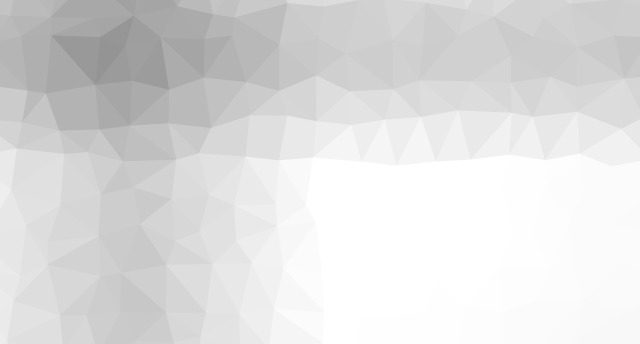
Reproduce this background procedurally as a WebGL 2 fragment shader.

```glsl
#version 300 es
precision highp float;
// Low-poly grey mesh: a dark band across the top crosses a soft column at the left, over white.

uniform vec2 u_resolution;
out vec4 fragColor;

const float CELL = 0.1087;                 // mesh spacing, in canvas heights
const vec2 MESH_OFFSET = vec2(0.05, 0.024);
const float JITTER = 0.56;                 // full range of vertex shift, in cells

vec2 hash22(vec2 p) {
  vec3 q = fract(vec3(p.xyx) * vec3(0.1031, 0.1030, 0.0973));
  q += dot(q, q.yzx + 33.33);
  return fract((q.xx + q.yz) * q.zy);
}

// Falls from 1 at the peak to 0 at the given reach on either side.
float tent(float x, float peak, float reachBefore, float reachAfter, float power) {
  float reach = x < peak ? reachBefore : reachAfter;
  return 1.0 - pow(min(abs(x - peak) / reach, 1.0), power);
}

// Smooth darkness; position is measured from the upper left in canvas heights.
float darkness(vec2 pos, float aspect) {
  float band = 0.205 * tent(pos.y, 0.145, 0.435, 0.338, 1.3);
  float column = 0.215 * tent(pos.x, 0.374, 0.62, 0.56, 1.0);
  float rightFade = smoothstep(0.72, 1.0, pos.x / aspect);
  float lowerFade = smoothstep(0.75, 1.0, pos.y) * smoothstep(0.45, 0.9, pos.x / aspect);
  return band + column + 0.017 * rightFade + 0.012 * lowerFade;
}

vec2 meshVertex(vec2 id) {
  return id + (hash22(id + 57.0) - 0.5) * JITTER;
}

// Signed distance from the line ab, positive on its left.
float edgeDistance(vec2 p, vec2 a, vec2 b) {
  vec2 e = normalize(b - a);
  return e.x * (p.y - a.y) - e.y * (p.x - a.x);
}

// Antialiased coverage of a counter-clockwise triangle.
float coverage(vec2 p, vec2 a, vec2 b, vec2 c, float pixel) {
  float d = min(edgeDistance(p, a, b), min(edgeDistance(p, b, c), edgeDistance(p, c, a)));
  return clamp(0.5 + d / pixel, 0.0, 1.0);
}

// One flat tone per facet, with a small random change.
float facetTone(vec2 a, vec2 b, vec2 c, float random, float aspect) {
  vec2 centre = (a + b + c) / 3.0 * CELL + MESH_OFFSET;
  return 1.0 - darkness(centre, aspect) * (1.0 + 0.15 * (random - 0.5));
}

// Returns weighted tone and weight.
vec2 facet(vec2 p, vec2 a, vec2 b, vec2 c, float random, float aspect, float pixel) {
  float weight = coverage(p, a, b, c, pixel);
  return vec2(facetTone(a, b, c, random, aspect) * weight, weight);
}

void main() {
  float aspect = u_resolution.x / u_resolution.y;
  vec2 pos = gl_FragCoord.xy / u_resolution.y;
  pos.y = 1.0 - pos.y;
  vec2 p = (pos - MESH_OFFSET) / CELL;
  float pixel = 1.0 / (u_resolution.y * CELL);

  // Split each jittered cell along its shorter diagonal.
  vec2 total = vec2(0.0);
  for (int j = -1; j <= 1; j++) {
    for (int i = -1; i <= 1; i++) {
      vec2 id = floor(p) + vec2(i, j);
      vec2 a = meshVertex(id);
      vec2 b = meshVertex(id + vec2(1.0, 0.0));
      vec2 c = meshVertex(id + vec2(1.0, 1.0));
      vec2 d = meshVertex(id + vec2(0.0, 1.0));
      vec2 random = hash22(id + 211.0);
      if (distance(a, c) < distance(b, d)) {
        total += facet(p, a, b, c, random.x, aspect, pixel);
        total += facet(p, a, c, d, random.y, aspect, pixel);
      } else {
        total += facet(p, a, b, d, random.x, aspect, pixel);
        total += facet(p, b, c, d, random.y, aspect, pixel);
      }
    }
  }
  float tone = total.x / max(total.y, 0.001);
  fragColor = vec4(vec3(tone), 1.0);
}
```
